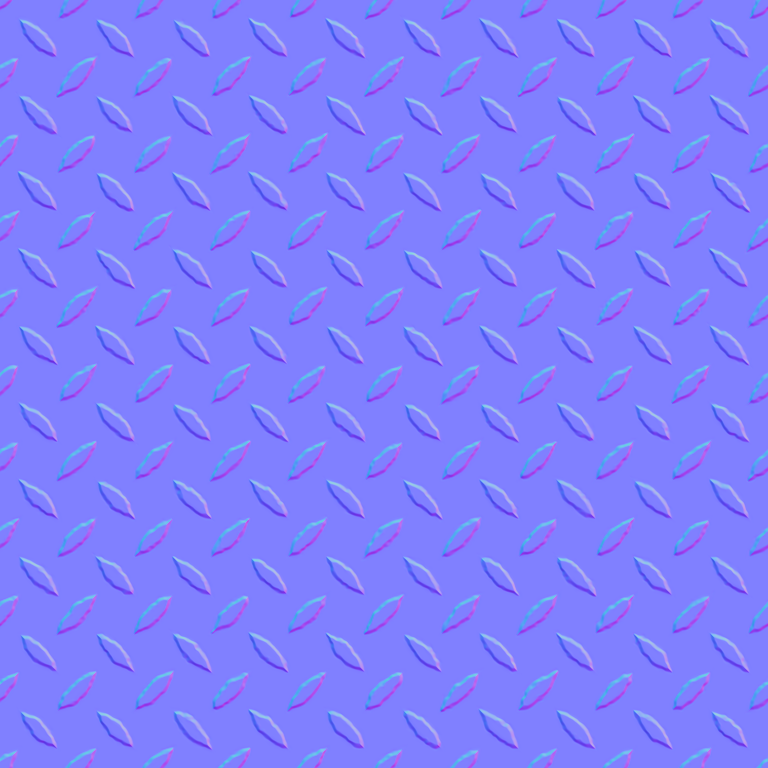
A Shadertoy shader for this texture map:

```glsl
// Tangent-space normal map of diamond tread plate: ragged raised lozenges in alternating diagonals.

const float REPEATS      = 10.0;   // cells across and down
const float HALF_LENGTH  = 0.315;  // lozenge size, in cells
const float HALF_WIDTH   = 0.092;
const float BEVEL        = 0.027;  // half width of the sloped rim
const float RELIEF       = 0.027;  // height of a lozenge
const float RAGGED       = 0.042;  // wander of the outline
const float GRAIN        = 0.005;  // roughness around the lozenge
const float WAVE_FREQ    = 8.0;    // broad outline waves per cell
const float CHIP_FREQ    = 17.0;   // small chips per cell
const float SIZE_VARY    = 0.08;   // size change between lozenges
const float SAMPLE_STEP  = 0.011;  // slope sampling distance, in cells
const vec2  SLOPE_GAIN   = vec2(0.8, 1.0);

float hash(vec2 p) {
    vec3 q = fract(vec3(p.xyx) * 0.1031);
    q += dot(q, q.yzx + 33.33);
    return fract((q.x + q.y) * q.z);
}

float valueNoise(vec2 p) {
    vec2 i = floor(p), f = fract(p);
    vec2 u = f * f * (3.0 - 2.0 * f);
    float low  = mix(hash(i), hash(i + vec2(1, 0)), u.x);
    float high = mix(hash(i + vec2(0, 1)), hash(i + vec2(1, 1)), u.x);
    return mix(low, high, u.y);
}

// Distance to a lens formed by two overlapping circles, long axis along y.
float lensDistance(vec2 p, float halfLength, float halfWidth) {
    float chord = halfLength * halfLength / halfWidth;
    float radius = 0.5 * (chord + halfWidth);
    float offset = 0.5 * (chord - halfWidth);
    return length(vec2(abs(p.x) + offset, p.y)) - radius;
}

// Height of one lattice of lozenges; lean is +1 for rising, -1 for falling.
float lozengeHeight(vec2 p, float lean) {
    vec2 id = mod(floor(p), REPEATS);
    vec2 local = fract(p) - 0.5;
    vec2 seed = id * 37.0 + 50.0 + lean * 19.0;

    vec2 axis = normalize(vec2(1.0, lean));
    vec2 q = vec2(dot(local, vec2(-axis.y, axis.x)), dot(local, axis));
    float size = 1.0 + SIZE_VARY * (hash(seed) - 0.5);
    float d = lensDistance(q, HALF_LENGTH * size, HALF_WIDTH * size);

    // Ragged outline
    float wave = valueNoise(local * WAVE_FREQ + seed) - 0.5;
    float chip = valueNoise(local * CHIP_FREQ + seed + 11.0) - 0.5;
    d += RAGGED * (0.65 * wave + 0.6 * chip);

    // Bevelled body and fine grain fading into the plate
    float body = 1.0 - smoothstep(-BEVEL, BEVEL, d);
    float rim = 1.0 - smoothstep(0.0, 2.2 * BEVEL, abs(d));
    return RELIEF * body + GRAIN * rim * chip;
}

float plateHeight(vec2 p) {
    return lozengeHeight(p, -1.0) + lozengeHeight(p + 0.5, 1.0);
}

void mainImage(out vec4 fragColor, in vec2 fragCoord) {
    vec2 p = fragCoord / iResolution.xy * REPEATS;

    // Central differences give the surface slope
    vec2 e = vec2(SAMPLE_STEP, 0.0);
    vec2 slope = vec2(plateHeight(p + e.xy) - plateHeight(p - e.xy),
                      plateHeight(p + e.yx) - plateHeight(p - e.yx)) / (2.0 * SAMPLE_STEP);

    vec3 normal = normalize(vec3(-slope * SLOPE_GAIN, 1.0));
    fragColor = vec4(0.5 + 0.5 * normal, 1.0);
}
```
